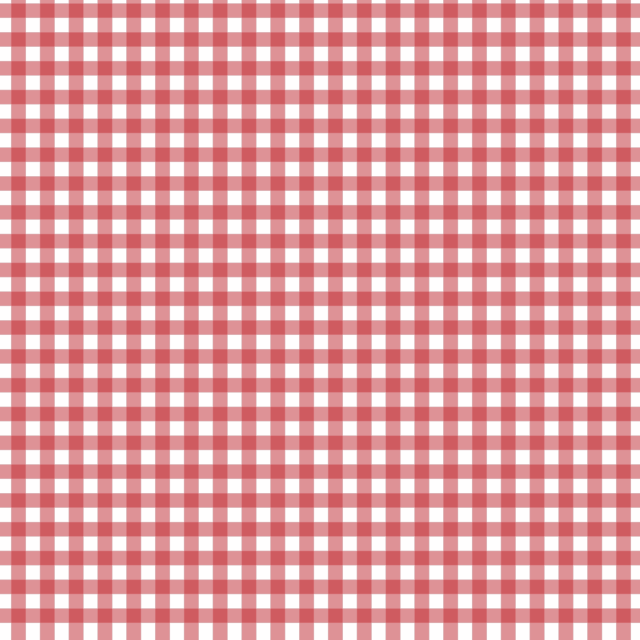
A WebGL 1 fragment shader for this pattern:

```glsl
precision highp float;
// Gingham cloth: even pink bands run across and down over a white ground.
// Each axis gives a repeated band coverage; the crossings of two bands
// take a deeper red, and a faint grey seam lies where pink meets white.

uniform vec2 u_resolution;

const float REPEATS = 22.214;                   // bands per canvas side
const float LAST_BAND = 21.0;                   // whole bands on each axis, less one
const vec2 BAND_CENTRE = vec2(0.0289, 0.0380);  // first column and first row
const vec2 BAND_WIDTH = vec2(0.503, 0.493);     // share of one repeat
const float EDGE_SOFTNESS = 0.0029;             // in canvas units
const float SEAM_SHADE = 0.055;                 // darkening at a pink edge

const vec3 GROUND = vec3(1.0, 0.995, 0.995);
const vec3 SINGLE_BAND = vec3(0.872, 0.572, 0.590);
const vec3 CROSSING = vec3(0.813, 0.358, 0.378);

// Coverage of the vertical (x) and horizontal (y) bands at a point.
vec2 bandCoverage(vec2 point, float pixel) {
    vec2 grid = (point - BAND_CENTRE) * REPEATS;
    vec2 nearestBand = clamp(floor(grid + 0.5), 0.0, LAST_BAND);
    vec2 edgeDistance = (abs(grid - nearestBand) - 0.5 * BAND_WIDTH) / REPEATS;
    float halfEdge = 0.5 * max(EDGE_SOFTNESS, pixel);
    return 1.0 - smoothstep(-halfEdge, halfEdge, edgeDistance);
}

void main() {
    float side = min(u_resolution.x, u_resolution.y);
    vec2 band = bandCoverage(gl_FragCoord.xy / side, 1.0 / side);

    // Lay the columns on the ground, then the rows across both.
    vec3 betweenRows = mix(GROUND, SINGLE_BAND, band.x);
    vec3 insideRows = mix(SINGLE_BAND, CROSSING, band.x);
    vec3 cloth = mix(betweenRows, insideRows, band.y);

    // Shade each band edge only where the other band is absent.
    vec2 edge = 4.0 * band * (1.0 - band);
    float seam = max(edge.x * (1.0 - band.y), edge.y * (1.0 - band.x));
    gl_FragColor = vec4(cloth * (1.0 - SEAM_SHADE * seam), 1.0);
}
```
